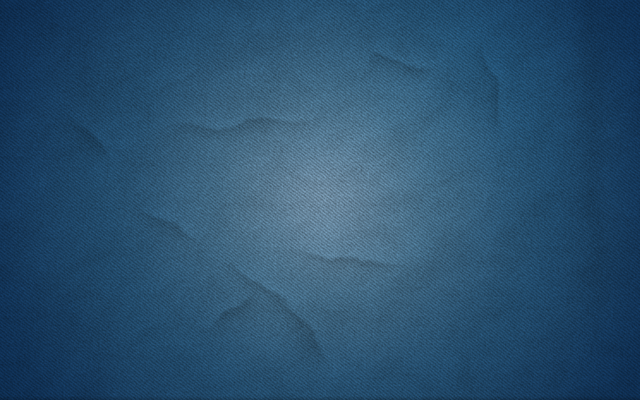
Reproduce this background procedurally as a Shadertoy shader.

```glsl
vec2 hashGradient(vec2 cell) {
    vec3 h = fract(cell.xyx * vec3(0.1031, 0.1030, 0.0973));
    h += dot(h, h.yzx + 33.33);
    return fract((h.xx + h.yz) * h.zy) * 2.0 - 1.0;
}

float gradientNoise(vec2 p) {
    vec2 i = floor(p), f = p - i;
    vec2 s = f * f * f * (f * (f * 6.0 - 15.0) + 10.0);
    float a = dot(hashGradient(i), f);
    float b = dot(hashGradient(i + vec2(1, 0)), f - vec2(1, 0));
    float c = dot(hashGradient(i + vec2(0, 1)), f - vec2(0, 1));
    float d = dot(hashGradient(i + 1.0), f - 1.0);
    return mix(mix(a, b, s.x), mix(c, d, s.x), s.y);
}

float fbm(vec2 p) {
    float sum = 0.0, amplitude = 0.5;
    for (int i = 0; i < 5; i++) {
        sum += amplitude * gradientNoise(p);
        p = mat2(1.6, 1.2, -1.2, 1.6) * p + 7.3;
        amplitude *= 0.5;
    }
    return sum;
}

// Fold from a to b: dark on its lower side, lit on its upper side
float crease(vec2 p, vec2 a, vec2 b) {
    vec2 along = b - a;
    float t = clamp(dot(p - a, along) / dot(along, along), 0.0, 1.0);
    float dist = length(p - a - along * t);
    vec2 normal = normalize(vec2(-along.y, along.x));
    normal *= normal.y < 0.0 ? -1.0 : 1.0;
    float side = dot(p - a, normal);
    float fade = smoothstep(0.0, 0.35, t) * smoothstep(1.0, 0.6, t);
    return fade * (smoothstep(-0.006, 0.008, side) - 0.65) * exp(-dist * 50.0);
}

float creases(vec2 p) {
    const vec4 folds[9] = vec4[9](
        vec4(0.56, 0.36, 0.76, 0.21), vec4(0.67, 0.28, 0.86, 0.06),
        vec4(0.33, 0.50, 0.52, 0.39), vec4(0.17, 0.72, 0.29, 0.59),
        vec4(0.70, 0.38, 1.06, 0.33), vec4(0.36, 0.67, 0.86, 0.71),
        vec4(0.91, 0.87, 1.10, 0.81), vec4(1.20, 0.94, 1.27, 0.63),
        vec4(0.50, 0.17, 0.64, 0.29));
    float sum = 0.0;
    for (int i = 0; i < 9; i++) sum += crease(p, folds[i].xy, folds[i].zw);
    return sum;
}

void mainImage(out vec4 fragColor, in vec2 fragCoord) {
    vec2 uv = fragCoord / iResolution.xy;
    vec2 p = vec2(uv.x * 1.6, uv.y);
    vec2 warp = vec2(fbm(p * 7.0), fbm(p * 7.0 + 31.0));

    // Pale central glow falling off to navy
    float r = length((p - vec2(0.81, 0.51)) * vec2(0.95, 1.0)) + 0.04 * warp.x;
    vec3 color = mix(vec3(0.44, 0.55, 0.635), vec3(0.27, 0.42, 0.52), smoothstep(-0.06, 0.30, r));
    color = mix(color, vec3(0.135, 0.295, 0.42), smoothstep(0.17, 0.56, r));
    color = mix(color, vec3(0.055, 0.18, 0.32), smoothstep(0.46, 0.92, r));
    color += vec3(0.0, 0.02, 0.028) * exp(-9.0 * dot(p - vec2(1.16, 0.82), p - vec2(1.16, 0.82)));

    // Crumpled folds and small wrinkles
    vec2 q = p + 0.07 * warp;
    float relief = fbm(q * 8.0 + vec2(0.04, -0.06)) - fbm(q * 8.0 - vec2(0.04, -0.06));
    float ridge = 1.0 - smoothstep(0.0, 0.06, abs(fbm(q * vec2(3.0, 4.5) + 12.0)));
    float shade = 1.0 + 0.24 * creases(q) - 0.03 * ridge + 0.22 * relief + 0.08 * warp.y;
    shade -= 0.07 * exp(-pow((q.x - 1.48) * 30.0, 2.0)) * smoothstep(0.1, 0.4, p.y);
    shade -= 0.15 * smoothstep(0.012, 0.0, p.y);

    // Fine diagonal twill, broken up by grain
    float grain = gradientNoise(p * 233.0) + 0.6 * gradientNoise(p * 120.0 + 5.0);
    float twill = sin(6.2832 * 150.0 * dot(p, vec2(0.62, 0.785)) + 1.6 * gradientNoise(p * 60.0));
    shade += twill * (0.10 + 0.06 * gradientNoise(p * 90.0 + 17.0)) + 0.20 * grain;

    fragColor = vec4(clamp(color * shade, 0.0, 1.0), 1.0);
}
```
